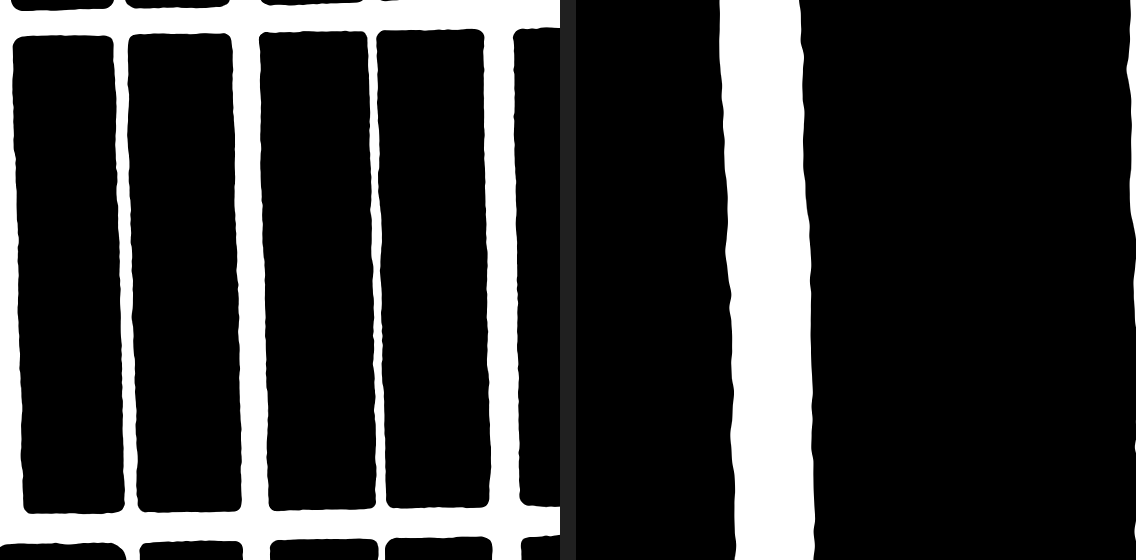
Left: the whole. Right: its middle third, enlarged.
This pattern is drawn by a Shadertoy shader. Its source:

```glsl
float cellHash(vec2 cell) {
    vec3 h = fract(vec3(cell.xyx) * 0.1031);
    h += dot(h, h.yzx + 33.33);
    return fract((h.x + h.y) * h.z);
}

float valueNoise(vec2 p) {
    vec2 i = floor(p);
    vec2 f = fract(p);
    f = f * f * (3.0 - 2.0 * f);
    float low = mix(cellHash(i), cellHash(i + vec2(1.0, 0.0)), f.x);
    float high = mix(cellHash(i + vec2(0.0, 1.0)), cellHash(i + vec2(1.0, 1.0)), f.x);
    return mix(low, high, f.y) - 0.5;
}

float roundedBox(vec2 p, vec2 halfSize, float radius) {
    vec2 d = abs(p) - halfSize + radius;
    return length(max(d, 0.0)) + min(max(d.x, d.y), 0.0) - radius;
}

void mainImage(out vec4 fragColor, in vec2 fragCoord) {
    vec2 p = fragCoord / iResolution.xy;
    p.y = 1.0 - p.y;

    // Lean of the bars and slope of the rows
    vec2 q = p;
    q.x -= (p.y - 0.5) * mix(0.026, 0.014, p.x);
    q.y += 0.016 * p.x;

    // Bars come in pairs: narrow gap inside, wide gap between
    float row = floor((q.y - 0.039) / 0.907);
    float pair = floor((q.x - 0.0085) / 0.4455);
    float side = step(0.2165, q.x - 0.0085 - pair * 0.4455);
    float bar = max(2.0 * pair + side, 0.0);
    vec2 center = vec2(0.123 + floor(bar * 0.5 + 0.1) * 0.4455 + mod(bar, 2.0) * 0.207,
                       0.4925 + row * 0.907);
    vec2 halfSize = vec2(0.094 - 0.003 * cos(1.5 * bar), 0.427);
    float radius = 0.013 + 0.008 * cellHash(vec2(bar, row + 3.0));

    // The top row ends higher toward the right
    if (row < -0.5) {
        q.y += 0.03 * p.x * p.x * p.x * p.x - 0.007;
    }

    // The lower left bar runs out past the edge
    if (row > 0.5 && bar < 0.5) {
        center.x -= 0.03;
        halfSize.x += 0.03;
        radius = 0.03;
    }

    // Hand-cut wobble, then fine roughness on the edge
    vec2 seed = vec2(bar + 2.0, row + 2.0) * 7.3;
    q.x += 0.004 * valueNoise(p * 13.0 + seed);
    float d = roundedBox(q - center, halfSize, radius);
    d += 0.003 * valueNoise(p * 36.0 + seed) + 0.0016 * valueNoise(p * 120.0);

    float paper = clamp(0.5 + d * iResolution.y, 0.0, 1.0);
    fragColor = vec4(vec3(paper), 1.0);
}
```
